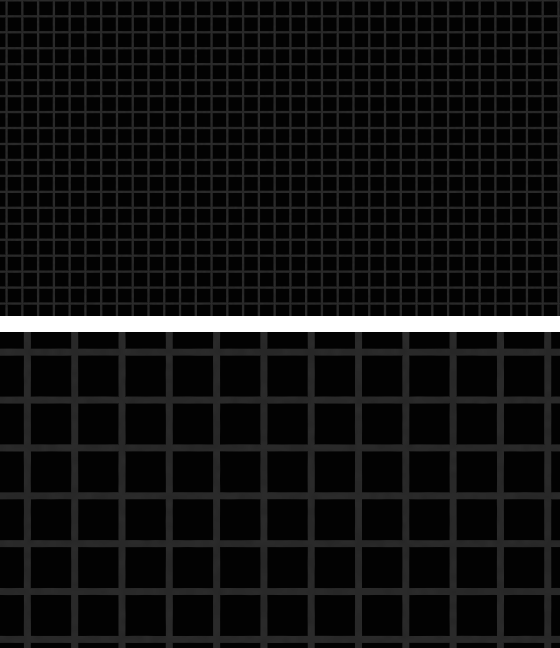
Top: the whole. Bottom: its middle third, enlarged.
This pattern is drawn by a Shadertoy shader. Its source:

```glsl
// A dark wire grid: charcoal bars crossing over near-black square cells.
// Each axis repeats a bar distance with fract; faint value noise roughens
// the bar edges and mottles their grey.

const vec2 PITCH = vec2(0.0499, 0.0505);      // bar spacing, in canvas heights
const vec2 FIRST_BAR = vec2(0.0208, 0.0394);  // centre of the first bar on each axis
const float BAR_WIDTH = 0.0074;
const float EDGE_WEAR = 0.0005;
const float TONE_WEAR = 0.018;
const vec3 CELL_COLOR = vec3(0.006);
const vec3 BAR_COLOR = vec3(0.16);

// Sine-free hash, 0 to 1
float hash21(vec2 p) {
    vec3 q = fract(vec3(p.xyx) * 0.1031);
    q += dot(q, q.yzx + 33.33);
    return fract((q.x + q.y) * q.z);
}

// Smoothly interpolated lattice noise, 0 to 1
float valueNoise(vec2 p) {
    vec2 cell = floor(p);
    vec2 f = fract(p);
    f = f * f * (3.0 - 2.0 * f);
    float low = mix(hash21(cell), hash21(cell + vec2(1.0, 0.0)), f.x);
    float high = mix(hash21(cell + vec2(0.0, 1.0)), hash21(cell + 1.0), f.x);
    return mix(low, high, f.y);
}

// Distance to the nearest bar centre along each axis
vec2 barDistance(vec2 p, vec2 first, vec2 pitch) {
    vec2 repeated = fract((p - first) / pitch + 0.5) - 0.5;
    return abs(repeated) * pitch;
}

// Antialiased coverage of a bar, given the size of one pixel
float barCoverage(float dist, float width, float pixel) {
    return clamp((0.5 * width - dist) / pixel + 0.5, 0.0, 1.0);
}

void mainImage(out vec4 fragColor, in vec2 fragCoord) {
    float pixel = 1.0 / iResolution.y;
    vec2 p = fragCoord * pixel;

    // Slightly uneven bar width
    float width = BAR_WIDTH + EDGE_WEAR * (valueNoise(p * 90.0) - 0.5);

    // Union of vertical and horizontal bars
    vec2 dist = barDistance(p, FIRST_BAR, PITCH);
    float grid = max(barCoverage(dist.x, width, pixel),
                     barCoverage(dist.y, width, pixel));

    // Subtle mottling on the bars only
    float mottling = TONE_WEAR * (valueNoise(p * 130.0 + 17.0) - 0.5);
    vec3 color = mix(CELL_COLOR, BAR_COLOR + mottling, grid);

    fragColor = vec4(color, 1.0);
}
```
